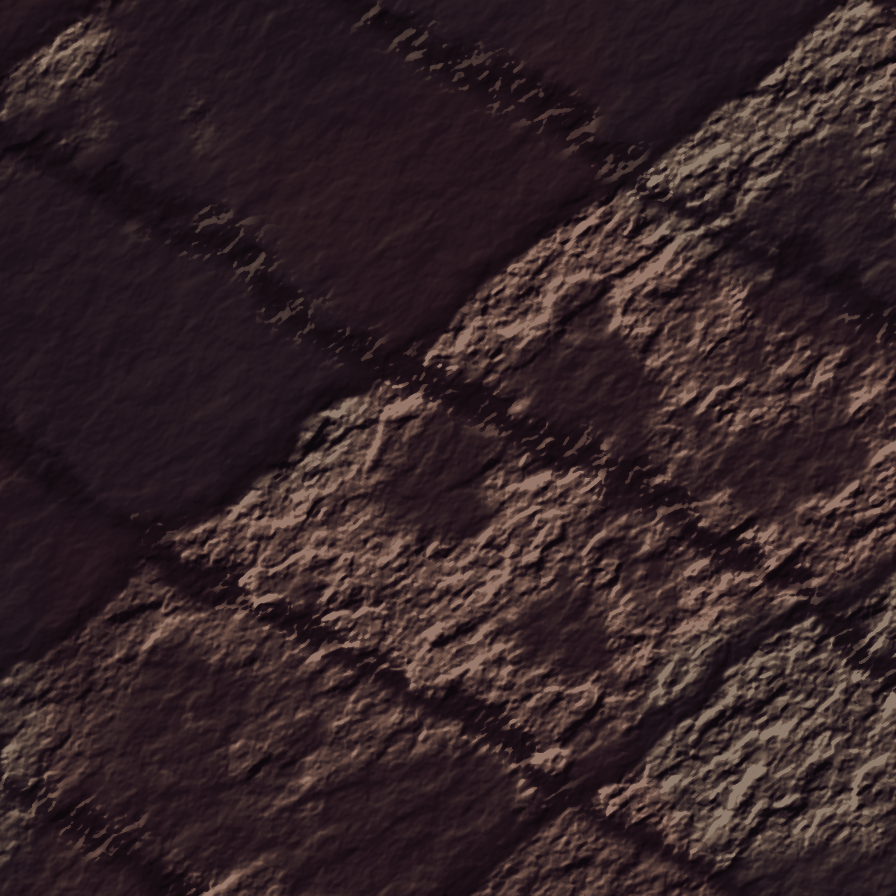
Write a three.js fragment shader that draws this texture.

```glsl
// Rough stone blocks in raking light, laid on a slanted lattice of joints.
// Blended cellular noise, layered in octaves, gives the relief, the sunlit
// patches and the crumbling joints; one tone value then picks the colour.

#define GRAIN_SCALE 18.0
#define GRAIN_STRETCH 1.7
#define PATCH_SCALE 5.0
#define RELIEF_GAIN 28.0
#define JOINT_WOBBLE 0.035
#define SUN_TONE 0.37
#define SUN_CONTRAST 0.18
#define SHADE_TONE 0.05

varying vec2 vUv;

// Random point (xy) and random value (z) for one noise cell.
vec3 hash3(vec2 cell) {
  vec3 p = fract(cell.xyx * vec3(0.1031, 0.1030, 0.0973));
  p += dot(p, p.yxz + 33.33);
  return fract((p.xxy + p.yzz) * p.zyx);
}

// Cellular noise: the values of nearby points, blended by distance.
float cells(vec2 p) {
  vec2 base = floor(p);
  float sum = 0.0;
  float total = 0.0;
  for (int j = -1; j <= 1; j++) {
    for (int i = -1; i <= 1; i++) {
      vec2 cell = base + vec2(float(i), float(j));
      vec3 site = hash3(cell + 71.0);
      vec2 d = cell + site.xy - p;
      float weight = exp(-8.0 * dot(d, d));
      sum += weight * site.z;
      total += weight;
    }
  }
  return sum / total;
}

// Four octaves of cellular noise, kept near 0..1.
float crag(vec2 p) {
  float sum = 0.0;
  float total = 0.0;
  float amp = 1.0;
  for (int i = 0; i < 4; i++) {
    sum += amp * cells(p);
    total += amp;
    amp *= 0.53;
    p = p * 2.03 + vec2(13.7, 5.3);
  }
  return sum / total;
}

// Surface height, with grains drawn out along the rising diagonal.
float height(vec2 p) {
  vec2 along = vec2(0.8, 0.6);
  vec2 across = vec2(-0.6, 0.8);
  return crag(GRAIN_SCALE * vec2(dot(p, along), GRAIN_STRETCH * dot(p, across)));
}

// Colour ramp from violet shade to pale sunlit stone.
vec3 stoneColour(float tone) {
  float s = tone * 5.0;
  vec3 c = vec3(0.13, 0.075, 0.11) * (1.0 + 1.5 * clamp(tone, -0.4, 0.0));
  c = mix(c, vec3(0.19, 0.13, 0.15), clamp(s, 0.0, 1.0));
  c = mix(c, vec3(0.27, 0.20, 0.20), clamp(s - 1.0, 0.0, 1.0));
  c = mix(c, vec3(0.37, 0.28, 0.26), clamp(s - 2.0, 0.0, 1.0));
  c = mix(c, vec3(0.46, 0.36, 0.32), clamp(s - 3.0, 0.0, 1.0));
  return mix(c, vec3(0.58, 0.48, 0.44), clamp(s - 4.0, 0.0, 1.0));
}

void main() {
  // Relief: slope of the surface towards the light at the upper left.
  vec2 toLight = vec2(-0.6, 0.8);
  float h = height(vUv);
  float relief = (h - height(vUv + 0.004 * toLight)) * RELIEF_GAIN;

  // Slanted block lattice with wavering joints.
  vec2 wobble = vec2(cells(vUv * 9.0), cells(vUv * 9.0 + 40.0)) - 0.5;
  vec2 p = vUv + JOINT_WOBBLE * wobble + 0.02 * (h - 0.5);
  vec2 lattice = vec2((p.y - 0.8 * p.x - 0.245) / 0.66,
                      (p.y + 0.6 * p.x - 0.495) / 0.37);
  vec2 block = floor(lattice);
  vec2 f = lattice - block;

  // Sunlit areas: the upper left edge of each block, and loose patches.
  float patches = crag(vUv * PATCH_SCALE + 7.0);
  float rimStart = 0.72 + 0.06 * block.x;
  float edge = smoothstep(rimStart, rimStart + 0.2, f.x + 0.7 * (patches - 0.5));
  float exposed = 1.0 - step(0.0, block.x);
  float lit = max(edge, exposed * smoothstep(0.45, 0.64, patches + 0.15 * (h - 0.5)));
  lit *= block.y < 0.0 ? 0.55 : 1.0;
  float rim = smoothstep(0.93, 0.98, f.x) * smoothstep(0.45, 0.7, cells(vUv * 14.0));

  // Distances from the joints, in canvas units.
  float below = f.x * 0.515;
  float above = (1.0 - f.x) * 0.515;
  float falling = min(f.y, 1.0 - f.y) * 0.317 + 0.035 * (h - 0.5);

  // Tone: shaded stone, sunlight, then dark joints with bright chips.
  float tone = SHADE_TONE + 0.05 * exposed + 0.15 * (patches - 0.5);
  tone += (0.025 + 0.025 * exposed) * relief;
  tone += lit * (SUN_TONE * (1.0 + 0.35 * rim) + SUN_CONTRAST * relief);
  float gap = 1.0 - smoothstep(0.004, 0.028, falling);
  gap = max(gap, 1.0 - smoothstep(0.004, 0.035, below));
  gap = max(gap, 1.0 - smoothstep(0.0, 0.008, above));
  tone = mix(tone, -0.2 + 0.04 * relief, 0.9 * gap);
  float rubble = 1.0 - smoothstep(0.012, 0.04, falling);
  float chips = rubble * smoothstep(1.0, 2.2, relief);
  tone += 0.45 * chips * smoothstep(0.4, 0.65, cells(vUv * 8.0 + 20.0));

  // Slight drift between olive and russet stone.
  float hue = smoothstep(0.3, 0.7, cells(vUv * 3.0 + 3.0));
  vec3 tint = mix(vec3(1.03, 0.98, 0.95), vec3(0.97, 1.01, 0.97), hue);
  gl_FragColor = vec4(stoneColour(tone) * tint, 1.0);
}
```
